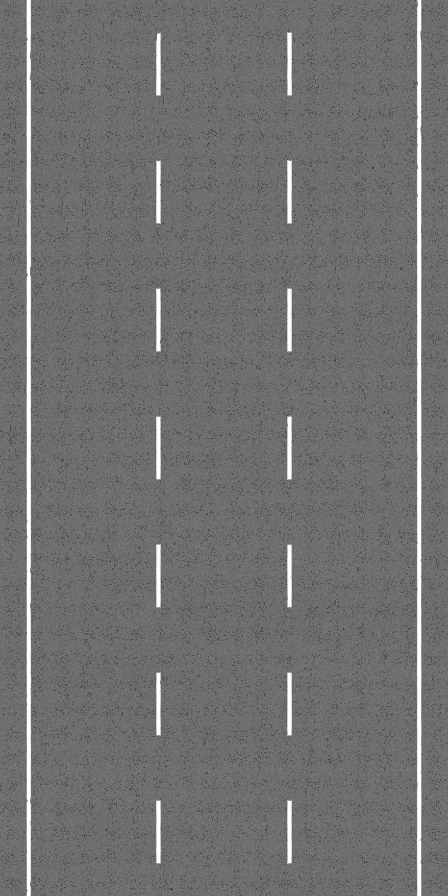
Give the GLSL for this pattern, as a Shadertoy shader.

```glsl
// A three-lane road seen from above: two solid edge lines and two columns
// of seven dashes, built from box distances mirrored about the centre line.
// Fine noise grains the asphalt and lightly chips the borders of the paint.

float hash(vec2 p) {
    vec3 q = fract(vec3(p.xyx) * 0.1031);
    q += dot(q, q.yzx + 33.33);
    return fract((q.x + q.y) * q.z);
}

float noise(vec2 p) {
    vec2 i = floor(p), f = fract(p);
    f = f * f * (3.0 - 2.0 * f);
    return mix(mix(hash(i), hash(i + vec2(1, 0)), f.x),
               mix(hash(i + vec2(0, 1)), hash(i + vec2(1, 1)), f.x), f.y);
}

float boxDistance(vec2 p, vec2 halfSize) {
    vec2 q = abs(p) - halfSize;
    return length(max(q, 0.0)) + min(max(q.x, q.y), 0.0);
}

vec3 asphalt(vec2 p) {
    // Grain finer than a pixel fades as the canvas shrinks
    float visible = clamp(iResolution.x / 560.0, 0.4, 1.0);
    float grain = 0.10 * (noise(p * 520.0) - 0.5);
    grain -= 0.16 * smoothstep(0.68, 0.95, noise(p * 430.0 + 71.0));

    float shade = 0.436 + visible * grain;
    shade += 0.010 * (noise(p * vec2(4.0, 8.0)) - 0.5);

    // Rare dark pits, at most one per coarse cell
    vec2 cell = floor(p * 14.0);
    vec2 pit = 0.2 + 0.6 * vec2(hash(cell + 5.0), hash(cell + 47.0));
    float pitDistance = length(fract(p * 14.0) - pit);
    shade -= 0.2 * step(0.993, hash(cell + 113.0))
           * (1.0 - smoothstep(0.02, 0.05, pitDistance));
    return vec3(shade);
}

float paintDistance(vec2 p) {
    const float dashPeriod = 2.0 / 7.0;
    float side = abs(p.x - 0.5);

    float edgeLine = abs(side - 0.4357) - 0.0046;
    float alongDash = (fract(p.y / dashPeriod) - 0.5) * dashPeriod;
    float dash = boxDistance(vec2(side - 0.1463, alongDash), vec2(0.0048, 0.070));

    // Slightly uneven borders with a few small chips
    float wobble = 0.0005 * (noise(p * vec2(120.0, 60.0)) - 0.5);
    float chips = 0.0018 * smoothstep(0.82, 0.97, noise(p * vec2(150.0, 80.0) + 19.0));
    return min(edgeLine, dash) + wobble + chips;
}

void mainImage(out vec4 fragColor, in vec2 fragCoord) {
    // Canvas width is one unit; height is two
    vec2 p = fragCoord / iResolution.xy * vec2(1.0, 2.0);
    float softness = 0.75 / iResolution.x;

    float paint = 1.0 - smoothstep(-softness, softness, paintDistance(p));
    fragColor = vec4(mix(asphalt(p), vec3(1.0), paint), 1.0);
}
```
